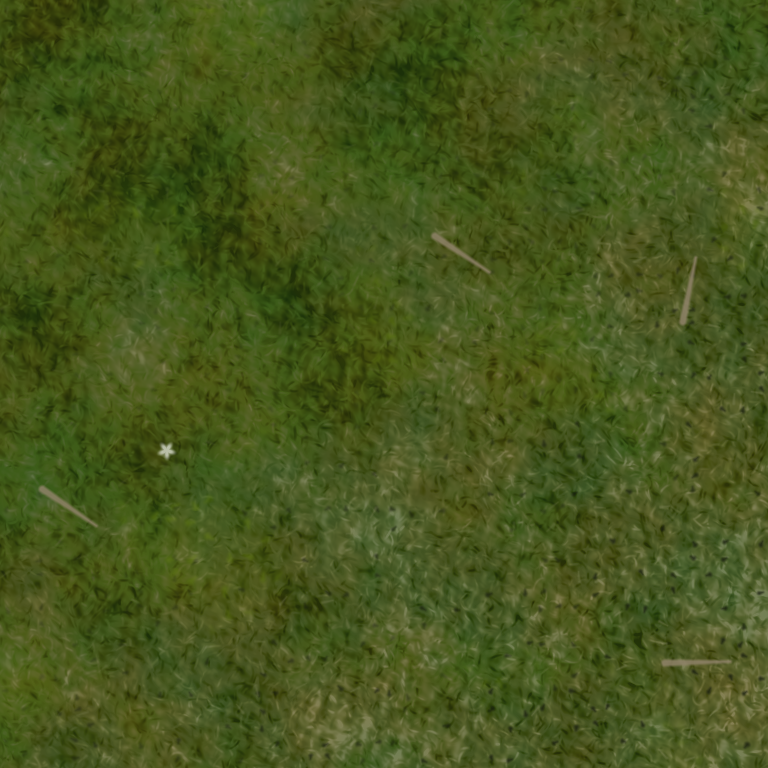
Reproduce this texture procedurally as a Shadertoy shader.

```glsl
// Soft, mossy lawn seen from above. Broad gradient-noise patches set the tone,
// layers of short bent blades and stretched strands add the fibre, and a tone
// ramp colours them. Sparse twigs, gaps, sprigs and pale blossoms lie on top.

const vec3 SHADE = vec3(0.14, 0.19, 0.03);
const vec3 MOSS  = vec3(0.22, 0.28, 0.05);
const vec3 GREEN = vec3(0.275, 0.36, 0.09);
const vec3 OLIVE = vec3(0.275, 0.33, 0.13);
const vec3 DRY   = vec3(0.345, 0.39, 0.18);
const vec3 STRAW = vec3(0.48, 0.50, 0.33);
const vec3 TWIG  = vec3(0.56, 0.51, 0.41);
const vec3 LIME  = vec3(0.38, 0.48, 0.07);
const vec3 PETAL = vec3(0.78, 0.80, 0.72);
const vec3 SOIL  = vec3(0.10, 0.12, 0.06);
const vec3 WARMTH = vec3(0.07, 0.0, -0.01);   // tint between rusty and cool patches

const float PATCH_SCALE = 4.6;
const float PATCH_GAIN  = 2.0;
const float BLADE_GAIN  = 1.15;
const float STRAND_GAIN = 1.5;
const float BLADE_WIDTH = 0.19;
const float LEAN        = 2.0;   // mean blade direction, radians
const float SPREAD      = 2.8;   // range of directions, radians

vec3 hash3(vec2 cell, float seed) {
    vec3 q = fract(cell.xyx * vec3(0.1031, 0.1030, 0.0973) + seed * 0.137);
    q += dot(q, q.yxz + 33.33);
    return fract((q.xxy + q.yzz) * q.zyx);
}

float cornerSlope(vec2 cell, vec2 offset) {
    float a = 6.2832 * hash3(cell, 0.0).x;
    return dot(vec2(cos(a), sin(a)), offset);
}

float gradientNoise(vec2 p) {
    vec2 i = floor(p), f = p - i, e = vec2(1.0, 0.0);
    vec2 u = f * f * f * (f * (f * 6.0 - 15.0) + 10.0);
    float low  = mix(cornerSlope(i, f), cornerSlope(i + e, f - e), u.x);
    float high = mix(cornerSlope(i + e.yx, f - e.yx), cornerSlope(i + 1.0, f - 1.0), u.x);
    return mix(low, high, u.y);
}

float fbm(vec2 p) {
    float sum = 0.0, gain = 1.0;
    for (int i = 0; i < 4; i++) {
        sum += gain * gradientNoise(p);
        p = mat2(1.6, 1.2, -1.2, 1.6) * p + 7.3;
        gain *= 0.6;
    }
    return sum;
}

float ramp(float a, float b, float x) { return clamp((x - a) / (b - a), 0.0, 1.0); }

// Rotate into a frame whose x axis runs along the given angle
vec2 alongAxis(vec2 p, float angle) {
    float c = cos(angle), s = sin(angle);
    return vec2(c * p.x + s * p.y, c * p.y - s * p.x);
}

// Overlapping bent blades, three per cell; returns a signed tone
float bladeLayer(vec2 p, float seed) {
    vec2 home = floor(p);
    float tone = 0.0;
    for (int k = 0; k < 27; k++) {
        int n = k / 3;
        float set = seed + 3.0 * float(k % 3);
        vec2 cell = home + vec2(n % 3 - 1, n / 3 - 1);
        vec3 place = hash3(cell, set), look = hash3(cell, set + 11.0);
        vec2 q = alongAxis(p - cell - place.xy, LEAN + SPREAD * (place.z - 0.5));
        q.y += (look.x - 0.5) * q.x * q.x;
        float taper = 1.0 - smoothstep(0.3, 1.0, abs(q.x) / mix(0.4, 0.85, look.y));
        float body = 1.0 - smoothstep(0.0, BLADE_WIDTH, abs(q.y));
        tone = mix(tone, 2.0 * look.z - 1.0, 0.95 * body * taper);
    }
    return tone;
}

// Sparse tapered slivers, at most one per cell; sizes are in cells
float slivers(vec2 p, float seed, float chance, vec2 size, float soft) {
    vec2 cell = floor(p);
    vec3 place = hash3(cell, seed), look = hash3(cell, seed + 5.0);
    vec2 q = alongAxis(p - cell - mix(vec2(0.32), vec2(0.68), place.xy), look.x * 6.2832);
    float width = size.y * mix(0.4, 1.0, ramp(-size.x, size.x, q.x));
    float d = length(vec2(max(abs(q.x) - size.x, 0.0), q.y)) - width;
    return step(place.z, chance) * (1.0 - smoothstep(-soft, soft, d));
}

// Small five-petalled blossoms
float blossoms(vec2 p) {
    vec2 cell = floor(p);
    vec3 place = hash3(cell, 71.0);
    vec2 q = p - cell - mix(vec2(0.3), vec2(0.7), place.xy);
    float rim = 0.10 + 0.025 * cos(5.0 * atan(q.y, q.x + 1e-5) + 6.0 * place.x);
    return step(place.z, 0.018) * (1.0 - smoothstep(rim - 0.06, rim + 0.04, length(q)));
}

// Dark to pale ramp; tone is in standard deviations
vec3 grassColor(float tone, float dryness) {
    vec3 col = mix(SHADE, MOSS, ramp(-2.3, -1.1, tone));
    col = mix(col, mix(GREEN, OLIVE, dryness), ramp(-1.1, -0.1, tone));
    col = mix(col, DRY, ramp(0.1, 1.3, tone));
    return mix(col, STRAW, ramp(1.3, 2.9, tone));
}

void mainImage(out vec4 fragColor, in vec2 fragCoord) {
    vec2 p = fragCoord / iResolution.y;
    float corner = smoothstep(-0.5, 0.7, p.x - p.y);   // drier, crisper lower right
    float hue = fbm(p * 5.0 + 31.0);
    float dryness = smoothstep(-0.35, 0.4, hue + 0.6 * (corner - 0.4));

    // Tone from patches, blades and strands
    vec2 warped = p + 0.008 * vec2(gradientNoise(p * 14.0), gradientNoise(p * 14.0 + 9.0));
    float blades = 0.6 * bladeLayer(warped * 21.0, 1.0)
                 + 0.9 * bladeLayer(warped * 39.0, 2.0)
                 + 1.2 * bladeLayer(warped * 66.0, 4.0);
    float strands = gradientNoise(alongAxis(warped, LEAN + 0.5) * vec2(45.0, 120.0))
                  + gradientNoise(alongAxis(warped, LEAN - 0.6) * vec2(40.0, 95.0) + 40.0);
    float tone = PATCH_GAIN * fbm(p * PATCH_SCALE + 3.0) + 0.8 * (corner - 0.45);
    tone += mix(0.8, 1.25, corner) * (BLADE_GAIN * blades + STRAND_GAIN * strands);
    vec3 col = grassColor(tone, dryness);
    col += WARMTH * (gradientNoise(p * 7.0 + 50.0) + 0.6 * gradientNoise(warped * 32.0 + 15.0));

    // Sprigs, gaps and litter
    float sprigArea = smoothstep(0.1, 0.4, gradientNoise(p * 5.0 + 80.0));
    float gapArea = mix(0.3, 1.0, dryness * corner);
    col = mix(col, LIME, sprigArea * (0.15 + 0.4 * slivers(warped * 42.0, 21.0, 0.4, vec2(0.16, 0.16), 0.16)));
    col = mix(col, SOIL, 0.75 * gapArea * slivers(warped * 46.0, 33.0, 0.22, vec2(0.10, 0.12), 0.12));
    col = mix(col, STRAW, 0.5 * gapArea * slivers(warped * 34.0, 57.0, 0.2, vec2(0.22, 0.06), 0.06));
    col = mix(col, TWIG, 0.85 * slivers(p * 4.0, 47.0, 0.14, vec2(0.17, 0.018), 0.01));
    col = mix(col, PETAL, 0.9 * blossoms(p * 11.0));
    fragColor = vec4(clamp(col, 0.0, 1.0), 1.0);
}
```
